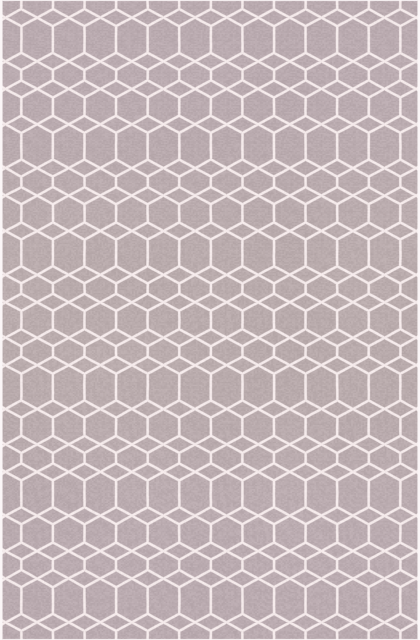
This pattern is drawn by a Shadertoy shader. Its source:

```glsl
const float CELL = 0.04935;         // width of one hexagon
const float SMALL = 0.0430;         // row heights
const float LARGE = 0.0684;
const float MEDIUM = 0.0553;
const float RISE = 0.0134;          // half height of a diamond
const float LINE_HALF = 0.0020;
const float SOFTNESS = 0.0013;
const float SHIFT_X = 0.0013;
const float WOBBLE = 0.0005;
const float GRAIN = 0.055;
const vec2 MARGIN = vec2(0.0040, 0.0015);
const vec3 MAUVE = vec3(0.730, 0.670, 0.690);
const vec3 TAUPE = vec3(0.728, 0.673, 0.677);
const vec3 IVORY = vec3(0.960, 0.920, 0.922);
const vec3 BACKDROP = vec3(0.985, 0.965, 0.968);

float hash(vec2 p) {
    return fract(sin(dot(p, vec2(127.1, 311.7))) * 43758.5453);
}

float noise(vec2 p) {
    vec2 i = floor(p), f = fract(p);
    f = f * f * (3.0 - 2.0 * f);
    return mix(mix(hash(i), hash(i + vec2(1, 0)), f.x),
               mix(hash(i + vec2(0, 1)), hash(i + vec2(1, 1)), f.x), f.y);
}

// Distance to the nearest seam between rows, mirrored about the middle row
float seamDistance(float y) {
    float period = SMALL + LARGE + MEDIUM;
    float m = mod(abs(y) - 0.5 * MEDIUM, period);
    float inner = min(abs(m - SMALL), abs(m - SMALL - LARGE));
    return min(inner, min(m, period - m));
}

// Distance to the hexagon and diamond outlines
float latticeDistance(vec2 p) {
    float halfCell = 0.5 * CELL;
    float x = abs(mod(p.x + halfCell, CELL) - halfCell);
    float seam = seamDistance(p.y);
    float slope = RISE / halfCell;
    float diagonal = abs(seam - RISE + slope * x) / sqrt(1.0 + slope * slope);
    float upright = length(vec2(x, max(RISE - seam, 0.0)));
    return min(diagonal, upright);
}

void mainImage(out vec4 fragColor, in vec2 fragCoord) {
    vec2 size = vec2(iResolution.x / iResolution.y, 1.0);
    vec2 uv = fragCoord / iResolution.y;
    vec2 p = uv - 0.5 * size;
    float blur = max(SOFTNESS, 0.8 / iResolution.y);

    // Woven ground with fine grain and faint tonal drift
    float weave = noise(uv * vec2(400.0, 460.0)) - 0.5;
    float drift = noise(uv * 9.0) - 0.5;
    vec3 color = mix(TAUPE, MAUVE, smoothstep(0.05, 0.4, abs(p.y)));
    color += GRAIN * weave + 0.012 * drift;

    // Slightly uneven pale outlines
    vec2 sway = vec2(noise(uv * 70.0), noise(uv * 70.0 + 31.0)) - 0.5;
    float d = latticeDistance(p - vec2(SHIFT_X, 0.0) + WOBBLE * sway);
    float line = 1.0 - smoothstep(LINE_HALF - blur, LINE_HALF + blur, d);
    color = mix(color, IVORY + 0.03 * weave, line);

    // Thin backdrop around the rug
    vec2 border = 0.5 * size - abs(p) - MARGIN;
    float inside = smoothstep(-blur, blur, min(border.x, border.y));
    fragColor = vec4(mix(BACKDROP, color, inside), 1.0);
}
```
